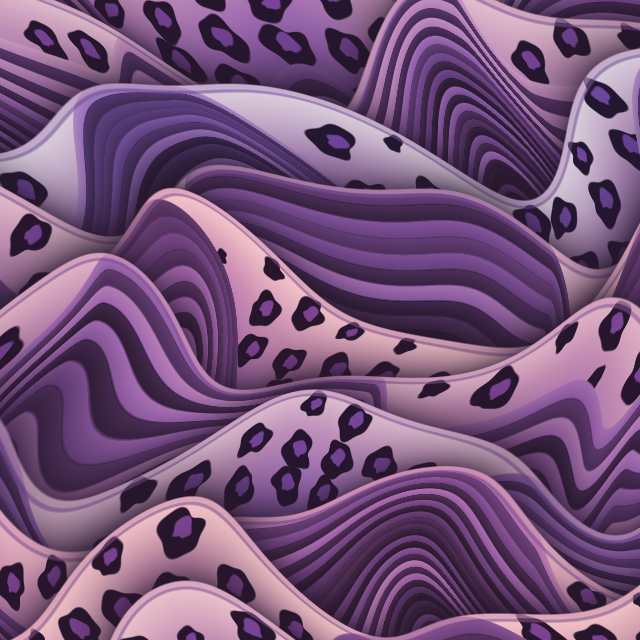
This pattern is drawn by a three.js fragment shader. Its source:

```glsl
// Overlapping swirled waves in plum and cream, with flowing stripes and leopard rosettes.
varying vec2 vUv;

const float TAU = 6.28319;
const float SOFT = 0.0016;      // half width of a smoothed edge
const float CELL = 0.078;       // spacing of the rosettes
const vec3 INK = vec3(0.145, 0.085, 0.17);

float hash(vec2 p) {
  return fract(sin(dot(p, vec2(127.1, 311.7))) * 43758.5453);
}

float inside(float d, float soft) {
  return smoothstep(-soft, soft, d);
}

// Dark plum to cream, tone from 0 to 1
vec3 palette(float tone) {
  float t = clamp(tone, 0.0, 1.0) * 5.0;
  vec3 c = mix(vec3(0.17, 0.11, 0.19), vec3(0.31, 0.20, 0.36), clamp(t, 0.0, 1.0));
  c = mix(c, vec3(0.44, 0.29, 0.53), clamp(t - 1.0, 0.0, 1.0));
  c = mix(c, vec3(0.62, 0.43, 0.68), clamp(t - 2.0, 0.0, 1.0));
  c = mix(c, vec3(0.76, 0.58, 0.70), clamp(t - 3.0, 0.0, 1.0));
  return mix(c, vec3(0.94, 0.85, 0.81), clamp(t - 4.0, 0.0, 1.0));
}

// Bends the plane so that crests lean and overhang
vec2 swirl(vec2 p) {
  float dx = 0.09 * sin(p.y * 7.0 + 0.6) + 0.02 * sin(p.x * 11.0 + p.y * 5.0);
  float dy = 0.05 * sin(p.x * 6.0 + p.y * 3.0 + 2.0);
  return p + vec2(dx, dy);
}

// Approximate distance below the crest of a wave
float depthBelow(vec2 p, float layer) {
  float a = p.x * 8.0 + TAU * hash(vec2(layer, 1.0));
  float b = p.x * 15.0 + TAU * hash(vec2(layer, 2.0));
  float crest = 1.32 - layer * 0.125 + 0.085 * sin(a) + 0.03 * sin(b);
  float slope = 0.68 * cos(a) + 0.45 * cos(b);
  return (crest - p.y) / sqrt(1.0 + slope * slope);
}

// Width of the spotted hide under the crest; alternate waves are mostly striped
float hideWidth(float x, float layer) {
  float swell = sin(x * 6.5 + TAU * hash(vec2(layer, 3.0)));
  float striped = mod(layer, 2.0);
  return mix(0.23, 0.10, striped) * smoothstep(mix(-0.9, 0.1, striped), 0.6, swell);
}

// x: dark blot, y: violet heart
vec2 rosette(vec2 q, float radius, float seed) {
  float turn = (seed - 0.5) * 1.6;
  q = mat2(cos(turn), -sin(turn), sin(turn), cos(turn)) * q * vec2(1.1, 0.86);
  float a = atan(q.y, q.x + 1e-5) + seed * 40.0;
  float wobble = 1.0 + 0.10 * sin(3.0 * a) + 0.07 * sin(5.0 * a + seed * 9.0);
  float notch = 0.38 * pow(max(cos(a), 0.0), 14.0);
  float blot = inside(radius - length(q) * (wobble + notch), SOFT);
  float heart = inside(radius * 0.43 - length(q - 0.12 * radius) * (2.0 - wobble), SOFT);
  return vec2(blot, heart);
}

// Rosettes on a jittered grid, shrinking toward the rims of the hide
vec2 spots(vec2 p, float layer) {
  vec2 result = vec2(0.0);
  vec2 home = floor(p / CELL);
  for (int j = -1; j <= 1; j++) {
    for (int i = -1; i <= 1; i++) {
      vec2 id = home + vec2(float(i), float(j));
      float seed = hash(id + layer * 17.0);
      vec2 jitter = 0.26 * (vec2(seed, hash(id.yx + 5.3)) - 0.5);
      vec2 center = (id + 0.5 + jitter) * CELL;
      float d = depthBelow(center, layer);
      float size = smoothstep(0.004, 0.04, d)
                 * smoothstep(-0.012, 0.03, hideWidth(center.x, layer) - d);
      if (size < 0.35) continue;
      vec2 spot = rosette(p - center, 0.031 * size * (0.85 + 0.2 * seed), seed);
      result = max(result, spot * vec2(1.0, step(0.65, size)));
    }
  }
  return result;
}

float stripeTone(float index, float layer) {
  float dim = mix(1.0, 0.42, mod(index, 2.0));
  return (0.24 + 0.58 * hash(vec2(index, layer + 9.0))) * dim;
}

// Ribbons that follow the crest and pinch together along it
vec3 stripes(float depth, float x, float layer) {
  float s = depth / (0.018 * (1.0 + 0.45 * sin(x * 8.0 + layer * 2.0)));
  float k = floor(s);
  float f = fract(s);
  float tone = mix(stripeTone(k, layer), stripeTone(k + 1.0, layer), smoothstep(0.86, 1.0, f));
  return palette(tone + 0.10 * (0.5 - f) - 0.9 * depth);
}

vec3 waveColor(vec2 p, float d, float layer) {
  float width = hideWidth(p.x, layer);
  vec3 hide = palette(1.0 - 0.14 * hash(vec2(layer, 4.0)) - 1.9 * max(d, 0.0));
  vec2 spot = spots(p, layer);
  hide = mix(hide, INK, spot.x);
  hide = mix(hide, vec3(0.47, 0.28, 0.58), spot.x * spot.y);
  vec3 c = mix(stripes(max(d - width, 0.0), p.x, layer), hide, inside(width - d, SOFT));
  // Pale rim with a thin line beneath it
  c = mix(c, palette(0.45), 0.6 * inside(0.0025 - abs(d - 0.010), SOFT));
  c = mix(c, palette(0.82), 0.65 * inside(0.007 - d, SOFT));
  vec3 tint = mix(vec3(0.93, 1.0, 1.10), vec3(1.07, 0.96, 0.99), hash(vec2(layer, 6.0)));
  return c * tint;
}

void main() {
  vec2 p = swirl(vUv);
  vec3 color = INK;
  // Waves from back to front, each shading what lies behind it
  for (int i = 0; i < 13; i++) {
    float layer = float(i);
    float d = depthBelow(p, layer);
    color = mix(color, INK, 0.65 * exp(min(d, 0.0) / 0.035));
    if (d > -SOFT) color = mix(color, waveColor(p, d, layer), inside(d, SOFT));
  }
  gl_FragColor = vec4(color, 1.0);
}
```
